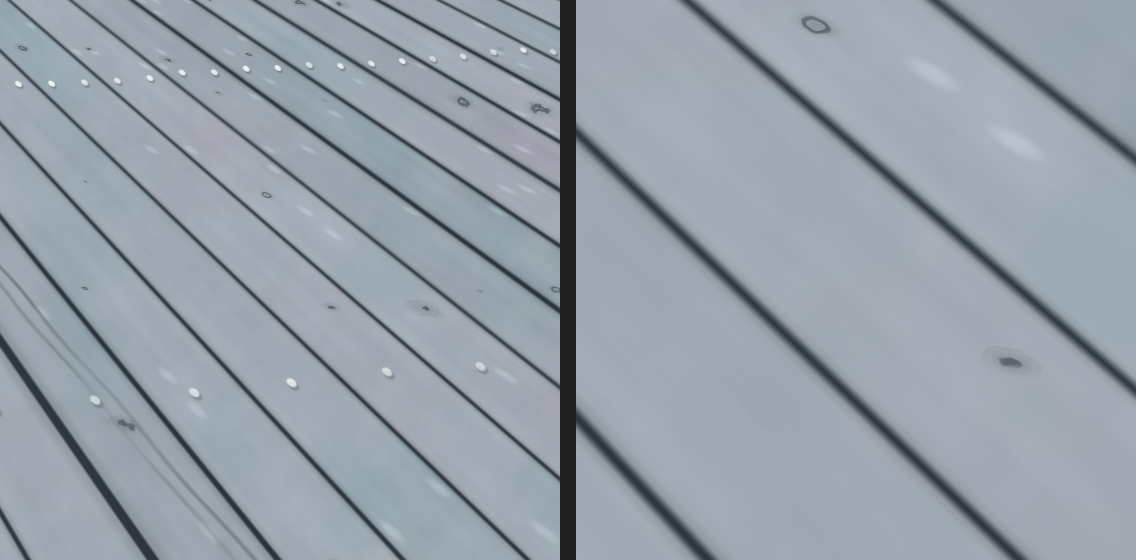
Left: the whole. Right: its middle third, enlarged.
Give the GLSL for this texture, as a Shadertoy shader.

```glsl
// Weathered grey deck planks seen in perspective, with dark gaps, knots and nail rows.
// Plank lines fan out from one vanishing point: "across" counts planks, "along" is
// inverse depth. Hashes vary planks and knots; layered sines give mottling and grain.

const vec2 VANISH = vec2(-1.095, 1.966);   // where all gaps meet, above left
const float FIRST_SLANT = 1.150;           // slant of gap number 0
const float SLANT_STEP = 0.1135;           // slant change per plank
const float WORN_PLANK = -4.0;             // cracked plank with the widest gap
const float GAP_THIN = 0.0016;
const float GAP_THICK = 0.0029;
const float GAP_WORN = 0.0046;
const float EDGE_BLUR = 0.0032;
const float KNOT_ROWS = 11.0;              // knot cells per unit of inverse depth
const float KNOT_CHANCE = 0.5;
const float NAIL_SIZE = 0.0060;
const vec2 NEAR_NAILS = vec2(0.270, 0.090); // height at left edge, rise
const vec2 FAR_NAILS = vec2(0.845, 0.066);

const vec3 WOOD = vec3(0.625, 0.665, 0.705);
const vec3 WOOD_TEAL = vec3(0.575, 0.650, 0.685);
const vec3 WOOD_MAUVE = vec3(0.640, 0.645, 0.695);
const vec3 STAIN = vec3(0.700, 0.705, 0.705);
const vec3 KNOT_DARK = vec3(0.310, 0.345, 0.370);
const vec3 GAP_DARK = vec3(0.140, 0.175, 0.215);
const vec3 NAIL_PALE = vec3(0.930, 0.950, 0.960);

float hash(vec2 c) {
    return fract(sin(dot(c, vec2(127.1, 311.7))) * 43758.5);
}

// Layered, rotated sines, roughly -1 to 1
float mottle(vec2 q) {
    float sum = 0.0, amp = 0.5;
    for (int i = 0; i < 5; i++) {
        q = mat2(0.8, -0.6, 0.6, 0.8) * q * 1.8 + 1.3;
        sum += amp * sin(q.x + 1.6 * sin(q.y));
        amp *= 0.62;
    }
    return sum;
}

// Deck coordinates (across, along) to canvas
vec2 toCanvas(vec2 deck) {
    float slant = FIRST_SLANT + SLANT_STEP * deck.x;
    return VANISH + vec2(slant, -1.0) / deck.y;
}

// Offset, in nail radii, from the nearest nail in a row
vec2 nailOffset(vec2 p, float across, float depth, vec2 row, float perPlank) {
    float id = floor(across * perPlank);
    float slant = FIRST_SLANT + SLANT_STEP * (id + 0.5) / perPlank;
    float x = (VANISH.x + slant * (VANISH.y - row.x)) / (1.0 + slant * row.y);
    float jitter = 0.008 * (hash(vec2(id, perPlank)) - 0.5);
    vec2 d = p - vec2(x, row.x + row.y * x + jitter);
    d.y += 0.35 * d.x;
    return d * vec2(1.0, 1.25) / (NAIL_SIZE * depth);
}

// Ringed, ragged knots, at most one per cell of a plank
float knots(vec2 p, vec2 deck, float depth) {
    vec2 cell = floor(deck * vec2(1.0, KNOT_ROWS));
    vec2 place = vec2(hash(cell + 3.7), hash(cell + 9.2));
    vec2 centre = toCanvas((cell + 0.25 + 0.5 * place) / vec2(1.0, KNOT_ROWS));
    float rank = hash(cell + 21.4);
    float size = mix(0.007, 0.036, pow(rank / KNOT_CHANCE, 2.0));
    vec2 d = (p - centre) / depth;
    d.y += 0.25 * d.x;
    float ragged = mottle(d * 45.0 + cell);
    float r = length(d * vec2(1.0, 2.3)) / size + 0.22 * ragged;
    float rings = smoothstep(-0.1, 0.9, sin(r * 8.0 + 1.5 * ragged));
    return step(rank, KNOT_CHANCE) * smoothstep(1.0, 0.15, r) * (0.25 + 0.6 * rings);
}

void mainImage(out vec4 fragColor, in vec2 fragCoord) {
    vec2 p = fragCoord / iResolution.xy;
    float blur = max(EDGE_BLUR, 1.0 / iResolution.y);
    float depth = VANISH.y - p.y;
    float slant = (p.x - VANISH.x) / depth;
    vec2 deck = vec2((slant - FIRST_SLANT) / SLANT_STEP, 1.0 / depth);
    float plank = floor(deck.x);
    float inPlank = deck.x - plank;

    // Wood: plank tint, cloudy patches and lengthwise grain
    float cloud = mottle(p * 2.2 + plank * 0.35);
    float grain = mottle(vec2(deck.x * 4.5, deck.y * 9.0) + plank * 5.3);
    vec3 color = mix(WOOD, WOOD_TEAL, 0.7 * smoothstep(0.0, 0.9, cloud));
    color = mix(color, WOOD_MAUVE, 0.7 * smoothstep(0.1, -0.8, cloud + 0.4 - 0.5 * p.x));
    color += 0.035 * (hash(vec2(plank, 5.0)) - 0.5) + 0.013 * grain;
    color += 0.012 * mottle(p * 14.0);
    float stain = smoothstep(0.2, 1.0, mottle(p * 3.1 + 4.0)) * smoothstep(0.4, 0.9, p.x - 0.3 * p.y);
    color = mix(color, STAIN, 0.7 * stain);

    // Pale flecks, one per lucky cell
    vec2 fleckGrid = deck * vec2(4.0, 45.0);
    vec2 fleckCell = floor(fleckGrid);
    float fleck = 1.0 - length(fract(fleckGrid) - 0.5) / 0.35;
    color += 0.07 * smoothstep(0.0, 0.8, fleck) * step(hash(fleckCell), 0.07);

    // Long cracks in the worn plank
    for (float k = 0.0; k < 2.0; k++) {
        float path = 0.64 - 1.36 * (deck.y - 0.509) + 0.16 * k + 0.018 * sin(deck.y * 75.0 + k);
        float crack = smoothstep(0.045, 0.0, abs(inPlank - path)) * (0.5 + 0.4 * grain);
        color = mix(color, KNOT_DARK, 0.6 * clamp(crack, 0.0, 1.0) * step(abs(plank - WORN_PLANK), 0.5));
    }
    color = mix(color, KNOT_DARK, knots(p, deck, depth));

    // Nails: one per plank near, two per plank far, each with a small shadow
    for (float n = 1.0; n < 3.0; n++) {
        vec2 d = nailOffset(p, deck.x, depth, n < 1.5 ? NEAR_NAILS : FAR_NAILS, n);
        float shine = mix(0.65, 1.0, hash(vec2(floor(deck.x * n), n + 8.0)));
        color = mix(color, KNOT_DARK, 0.4 * smoothstep(1.4, 0.6, length(d - vec2(0.35, -0.5))));
        color = mix(color, NAIL_PALE, shine * smoothstep(1.2, 0.6, length(d)));
    }

    // Gaps: true distance to the nearest plank joint
    float joint = floor(deck.x + 0.5);
    float gapDist = abs(deck.x - joint) * SLANT_STEP * depth / sqrt(1.0 + slant * slant);
    float halfGap = mix(GAP_THIN, GAP_THICK, hash(vec2(joint, 2.0)));
    halfGap = depth * (abs(joint - WORN_PLANK) < 0.5 ? GAP_WORN : halfGap);
    color *= 1.0 - 0.10 * smoothstep(4.0 * halfGap, halfGap, gapDist);
    float gap = smoothstep(halfGap + blur, halfGap - blur, gapDist);
    color = mix(color, GAP_DARK, gap * mix(0.85, 1.0, hash(vec2(joint, 6.0))));

    fragColor = vec4(clamp(color, 0.0, 1.0), 1.0);
}
```
